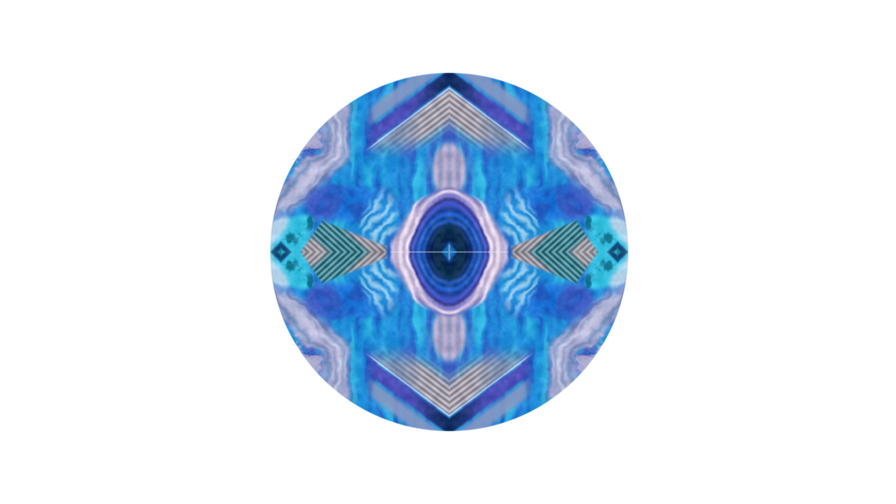
Give the GLSL for this background, as a Shadertoy shader.

```glsl
#define CENTER vec2(0.0025, 0.0)
#define RADIUS 0.3553
#define WARP 0.11
#define GRAIN 0.16
#define TOP_PERIOD 0.034
#define SIDE_PERIOD 0.038
#define IRIS vec2(0.215, 0.300)
#define EYE vec2(0.315, 0.345)

const vec3 NAVY = vec3(0.06, 0.16, 0.36);
const vec3 BLUE = vec3(0.15, 0.37, 0.76);
const vec3 INDIGO = vec3(0.30, 0.31, 0.72);
const vec3 SKY = vec3(0.12, 0.55, 0.85);
const vec3 CYAN = vec3(0.22, 0.76, 0.89);
const vec3 TEAL = vec3(0.10, 0.48, 0.58);
const vec3 SLATE = vec3(0.41, 0.53, 0.70);
const vec3 LILAC = vec3(0.74, 0.68, 0.81);
const vec3 SAND = vec3(0.66, 0.64, 0.68);
const vec3 PEARL = vec3(0.93, 0.88, 0.95);

float hash(vec2 c) { return fract(sin(dot(c, vec2(127.1, 311.7))) * 43758.5); }

float noise(vec2 p) {
    vec2 i = floor(p), f = fract(p);
    f = f * f * (3.0 - 2.0 * f);
    return mix(mix(hash(i), hash(i + vec2(1, 0)), f.x),
               mix(hash(i + vec2(0, 1)), hash(i + vec2(1, 1)), f.x), f.y);
}

float fbm(vec2 p) {
    float sum = 0.0, amp = 0.533;
    for (int i = 0; i < 4; i++) {
        sum += amp * noise(p);
        p = mat2(1.6, 1.2, -1.2, 1.6) * p + 7.3;
        amp *= 0.5;
    }
    return sum;
}

float fill(float d, float soft) { return 1.0 - smoothstep(-soft, soft, d); }
float band(float x, float mid, float halfWidth, float soft) { return fill(abs(x - mid) - halfWidth, soft); }
float ellipse(vec2 p, vec2 c, vec2 r) { return (length((p - c) / r) - 1.0) * min(r.x, r.y); }
float wave(float x) { return 0.5 + 0.5 * sin(6.2832 * x); }

// Brushed blue ground with curved lilac flows toward the rim
vec3 paintGround(vec2 q, vec2 w) {
    float streak = noise(vec2(w.x * 32.0, w.y * 3.0)) * 0.6 + fbm(w * 9.0) * 0.4;
    vec3 col = mix(BLUE, SKY, smoothstep(0.25, 0.55, streak));
    col = mix(col, CYAN, 0.75 * smoothstep(0.58, 0.80, streak));

    float flow = w.x - 0.63 - max(0.55 - w.y, 0.0);
    float ridges = wave(flow * 17.0 + 2.0 * fbm(w * 5.0));
    float rim = smoothstep(-0.12, -0.04, flow) * smoothstep(0.17, 0.24, w.y);
    vec3 paint = mix(LILAC, SLATE, 0.75 * ridges);
    paint = mix(paint, PEARL, 0.6 * band(flow, 0.0, 0.025, 0.03));
    float flecks = fbm(q * 20.0 + 3.0);
    vec3 outer = mix(INDIGO, SKY, smoothstep(0.38, 0.56, flecks));
    outer = mix(outer, LILAC, smoothstep(0.50, 0.66, fbm(w * 13.0)));
    paint = mix(paint, outer, smoothstep(0.06, 0.14, flow));
    col = mix(col, paint, rim * 0.9);

    // Deep blue wing beside the eye
    float wing = fill(ellipse(w, vec2(0.57, 0.27), vec2(0.25, 0.11)), 0.025);
    vec3 deep = mix(vec3(0.10, 0.45, 0.83), BLUE, smoothstep(0.4, 0.6, fbm(w * 12.0)));
    deep = mix(deep, INDIGO, 0.7 * smoothstep(0.55, 0.78, w.x + 0.2 * flecks - 0.1));
    return mix(col, deep, wing);
}

// Chevrons rising to the upper and lower poles
vec3 addPoles(vec3 col, vec2 q, float grain) {
    float s = q.y + 0.75 * q.x;
    float wedge = fill(q.x - 0.44, 0.04);
    vec3 ribs = mix(SAND * 0.78, SAND * 1.18, wave(s / TOP_PERIOD));
    ribs = mix(ribs, SLATE, smoothstep(0.10, 0.30, q.x) * 0.6);
    col = mix(col, ribs, smoothstep(0.64, 0.78, s) * smoothstep(0.50, 0.66, q.y) * fill(s - 0.91, 0.012) * wedge);
    col = mix(col, mix(LILAC, SLATE, grain), 0.8 * band(s, 1.09, 0.05, 0.025) * wedge);
    col = mix(col, mix(NAVY, INDIGO, smoothstep(0.0, 0.25, q.x)), band(s, 0.975, 0.045, 0.012) * wedge);
    col = mix(col, PEARL, 0.75 * band(s, 0.915, 0.006, 0.008) * wedge);
    // Pale petal over the eye
    float petal = ellipse(q, vec2(0.0, 0.455), vec2(0.095, 0.155));
    col = mix(col, INDIGO, 0.55 * band(petal, 0.025, 0.012, 0.02));
    vec3 silk = mix(LILAC, SLATE, 0.5 * wave(q.x * 20.0 + 0.25));
    return mix(col, silk, fill(petal, 0.018));
}

// Chevrons pointing inward along the horizontal axis
vec3 addSides(vec3 col, vec2 q, vec2 w) {
    float strokes = wave((w.x + 0.6 * w.y) * 16.0 + 2.0 * fbm(q * 8.0));
    vec3 ice = mix(SKY, mix(CYAN, PEARL, 0.6), strokes);
    col = mix(col, ice, 0.85 * fill(ellipse(w, vec2(0.39, 0.18), vec2(0.085, 0.15)), 0.03));
    float tip = fill(w.y - 0.19, 0.025) * smoothstep(0.72, 0.80, w.x);
    vec3 gem = mix(TEAL, CYAN, smoothstep(0.33, 0.52, fbm(q * vec2(18.0, 13.0))));
    gem = mix(gem, PEARL, 0.7 * smoothstep(0.94, 1.0, w.x + 0.3 * w.y));
    col = mix(col, gem, tip);
    float diamond = abs(q.x - 0.94) + q.y;
    col = mix(col, NAVY, 0.75 * band(diamond, 0.04, 0.018, 0.012));
    float s = q.x - 1.1 * q.y;
    float shape = max(q.y - 0.035 - 0.40 * (q.x - 0.36), max(0.35 - q.x, q.x + 0.7 * q.y - 0.83));
    vec3 ribs = mix(SAND * 0.72, SAND * 1.08, wave(s / SIDE_PERIOD));
    vec3 cool = mix(TEAL * 0.65, vec3(0.35, 0.66, 0.70), wave(s / SIDE_PERIOD));
    ribs = mix(ribs, cool, band(s, 0.56, 0.11, 0.03) * 0.85);
    return mix(col, ribs, fill(shape, 0.012));
}

// Ringed eye with a pearly rim
vec3 addEye(vec3 col, vec2 q, vec2 w) {
    vec2 soft = mix(q, w, 0.4);
    float r = length(soft / IRIS);
    vec3 rim = mix(PEARL, LILAC, wave(r * 5.0 + fbm(q * 9.0)));
    rim = mix(rim, INDIGO, 0.6 * smoothstep(0.17, 0.32, q.y) * wave(r * 7.0));
    col = mix(col, rim, fill(ellipse(mix(q, w, 0.8), vec2(0.0), EYE), 0.018));
    vec3 iris = mix(NAVY, BLUE, smoothstep(0.40, 0.72, r));
    iris = mix(iris, INDIGO, smoothstep(0.72, 1.0, r));
    iris *= 0.80 + 0.30 * wave(r * 7.0);
    iris = mix(iris, vec3(0.05, 0.20, 0.27), 0.7 * band(length(q / vec2(0.09, 0.16)), 0.75, 0.2, 0.2));
    iris = mix(iris, SKY, 0.8 * fill(q.x * 1.3 + q.y - 0.055, 0.02));
    col = mix(col, iris, fill(r - 1.0, 0.05));
    float glint = fill(q.y - 0.004, 0.004) * fill(q.x - 0.33, 0.01);
    glint = max(glint, fill(q.x - 0.005, 0.005) * fill(q.y - 0.04, 0.01));
    return mix(col, PEARL, 0.45 * glint);
}

void mainImage(out vec4 fragColor, in vec2 fragCoord) {
    vec2 p = ((fragCoord - 0.5 * iResolution.xy) / iResolution.y - CENTER) / RADIUS;
    float pixel = 1.0 / (iResolution.y * RADIUS);
    vec2 q = abs(p);
    vec2 w = q + WARP * (vec2(fbm(q * 6.0), fbm(q * 6.0 + 17.0)) - 0.5);
    float grain = fbm(q * 26.0);

    vec3 col = paintGround(q, w);
    col = addPoles(col, q, grain);
    col = addSides(col, q, w);
    col = addEye(col, q, w);
    col += GRAIN * (grain - 0.5);

    col = mix(vec3(1.0), clamp(col, 0.0, 1.0), fill(length(p) - 1.0, pixel));
    fragColor = vec4(col, 1.0);
}
```
